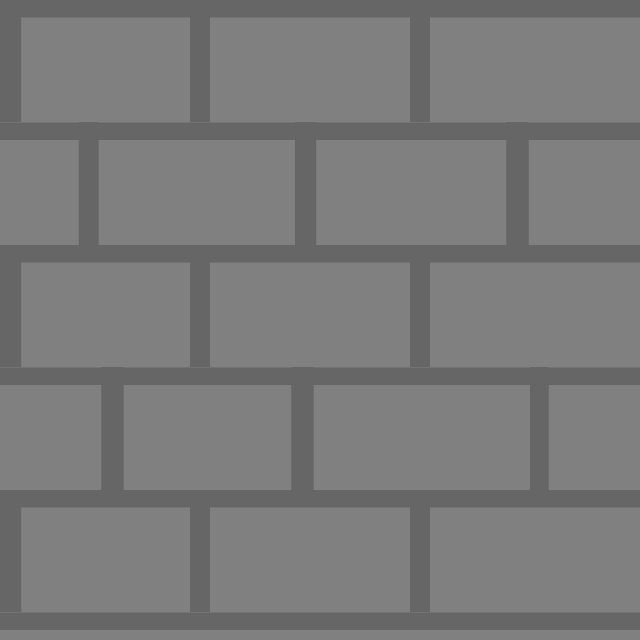
Reproduce this pattern procedurally as a WebGL 1 fragment shader.

```glsl
precision highp float;

uniform vec2 u_resolution;

// Lengths are in units of 1/GRID of the canvas side
#define GRID 512.0
#define COURSE_HEIGHT 98.0
#define BED_WIDTH 14.0
#define COURSE_COUNT 5.0
#define JOINTS_EVEN vec3(8.5, 160.0, 336.0)
#define WIDTHS_EVEN vec3(17.0, 16.0, 16.0)
#define JOINTS_UPPER vec3(71.0, 244.5, 414.0)
#define WIDTHS_UPPER vec3(16.0, 17.0, 18.0)
#define JOINTS_LOWER vec3(90.0, 242.0, 431.5)
#define WIDTHS_LOWER vec3(18.0, 18.0, 15.0)
#define BRICK_COLOR vec3(0.502)
#define MORTAR_COLOR vec3(0.4)

// Antialiased coverage of a strip, from the distance to its centre line
float stripCoverage(float centreDistance, float width, float pixelSize) {
  return clamp((0.5 * width - centreDistance) / pixelSize + 0.5, 0.0, 1.0);
}

// Horizontal mortar along the top of every course
float bedMortar(float depth, float pixelSize) {
  float halfCourse = 0.5 * COURSE_HEIGHT;
  float offset = mod(depth - 0.5 * BED_WIDTH + halfCourse, COURSE_HEIGHT) - halfCourse;
  return stripCoverage(abs(offset), BED_WIDTH, pixelSize);
}

// Vertical mortar; odd courses alternate between two staggered layouts
float jointMortar(float x, float course, float pixelSize) {
  float phase = mod(course, 4.0);
  vec3 centres = JOINTS_EVEN;
  vec3 widths = WIDTHS_EVEN;
  if (abs(phase - 1.0) < 0.5) {
    centres = JOINTS_UPPER;
    widths = WIDTHS_UPPER;
  } else if (abs(phase - 3.0) < 0.5) {
    centres = JOINTS_LOWER;
    widths = WIDTHS_LOWER;
  }

  float mortar = 0.0;
  for (int i = 0; i < 3; i++) {
    mortar = max(mortar, stripCoverage(abs(x - centres[i]), widths[i], pixelSize));
  }
  // The partial course at the bottom edge has no joints
  return mortar * (1.0 - step(COURSE_COUNT, course));
}

void main() {
  vec2 position = gl_FragCoord.xy / u_resolution * GRID;
  vec2 pixelSize = GRID / u_resolution;
  float depth = GRID - position.y;
  float course = floor(depth / COURSE_HEIGHT);

  float mortar = max(bedMortar(depth, pixelSize.y),
                     jointMortar(position.x, course, pixelSize.x));
  gl_FragColor = vec4(mix(BRICK_COLOR, MORTAR_COLOR, mortar), 1.0);
}
```
